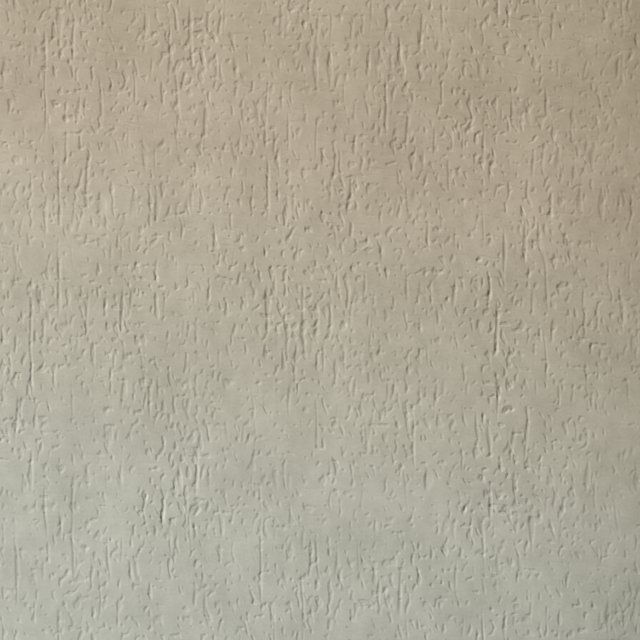
A WebGL 2 fragment shader for this texture:

```glsl
#version 300 es
precision highp float;
// Draws a softly lit plaster wall with short, mostly vertical trowel marks.

uniform vec2 u_resolution;
out vec4 fragColor;

float hash(vec2 p) {
    return fract(sin(dot(p, vec2(127.1, 311.7))) * 43758.5453);
}

vec2 gradientAt(vec2 cell) {
    float angle = 6.28318 * hash(cell);
    return vec2(cos(angle), sin(angle));
}

// Gradient noise, roughly -0.7 to 0.7
float noise(vec2 p) {
    vec2 i = floor(p);
    vec2 f = p - i;
    vec2 u = f * f * f * (f * (f * 6.0 - 15.0) + 10.0);
    vec2 e = vec2(1.0, 0.0);
    float a = dot(gradientAt(i), f);
    float b = dot(gradientAt(i + e.xy), f - e.xy);
    float c = dot(gradientAt(i + e.yx), f - e.yx);
    float d = dot(gradientAt(i + e.xx), f - e.xx);
    return mix(mix(a, b, u.x), mix(c, d, u.x), u.y);
}

// Raised flecks: the parts of a stretched noise above a threshold
float flecks(vec2 p, vec2 frequency, float seed, float threshold) {
    float n = noise(p * frequency + seed);
    return smoothstep(threshold, threshold + 0.3, n);
}

// Relief of the plaster, combining marks of several lengths
float relief(vec2 p) {
    vec2 bend = vec2(noise(p * 27.0 + 3.7), noise(p * 23.0 + 41.3));
    vec2 q = p + bend * vec2(0.004, 0.008);
    float patches = 0.2 * noise(p * vec2(12.0, 7.0) + 17.0);
    float marks = flecks(q, vec2(100.0, 46.0), 11.0, 0.2 - patches);
    float grains = flecks(q, vec2(112.0, 88.0), 57.0, 0.2 - patches);
    float scratches = flecks(p + bend * 0.002, vec2(92.0, 14.0), 83.0, 0.27 - patches);
    // Faint slanted strokes, stronger toward the top
    vec2 slanted = vec2(q.x + 0.3 * q.y, q.y + 0.3 * q.x);
    float strokes = flecks(slanted, vec2(44.0, 125.0), 29.0, 0.1);
    return 0.9 * marks + 0.8 * grains + 0.95 * scratches
         + strokes * mix(0.1, 0.3, p.y);
}

// Warm light above, cool light below, dimmer toward the right edge
vec3 wallColor(vec2 p) {
    vec3 cool = vec3(0.678, 0.684, 0.634);
    vec3 warm = vec3(0.694, 0.643, 0.560);
    float warmth = smoothstep(-0.05, 0.95, p.y + 0.18 * (p.x - 0.5));
    float light = 0.039 - 0.070 * p.x;
    light -= 0.028 * smoothstep(0.86, 1.02, p.x);
    light -= 0.032 * smoothstep(0.7, 1.0, p.y) * (1.0 - smoothstep(0.0, 0.4, p.x));
    light += 0.022 * noise(p * 2.6 + 5.0) + 0.034 * noise(p * vec2(14.0, 10.0) + 33.0);
    return mix(cool, warm, warmth) + light;
}

void main() {
    vec2 p = gl_FragCoord.xy / u_resolution;

    // Side light: difference of height across each mark
    vec2 toLight = vec2(-0.0016, 0.0010);
    float slope = relief(p - toLight) - relief(p + toLight);
    float shade = -0.128 * max(slope, 0.0) + 0.070 * max(-slope, 0.0);

    // Marks fade in the bright, smoother areas of the wall
    float strength = 1.0 + 0.5 * noise(p * vec2(6.0, 4.0) + 71.0);
    strength *= 1.0 - 0.3 * smoothstep(0.88, 1.0, p.x);

    float grain = 0.018 * noise(p * 200.0) + 0.03 * noise(p * vec2(56.0, 42.0) + 9.0);
    vec3 color = wallColor(p) + shade * strength * vec3(1.0, 0.98, 0.92) + grain;
    fragColor = vec4(clamp(color, 0.0, 1.0), 1.0);
}
```
